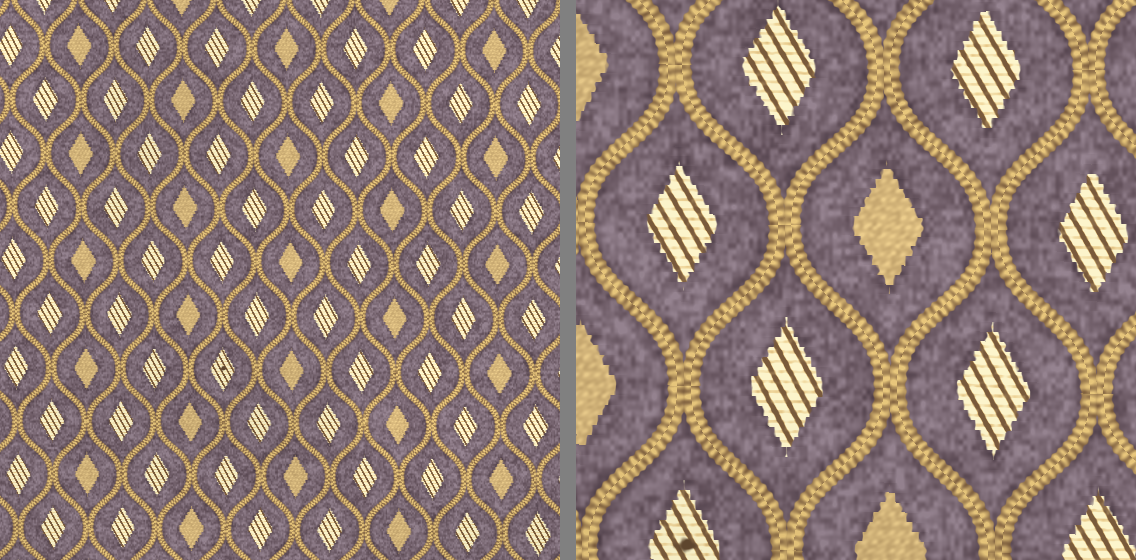
Left, the full canvas; right, a detail of the centre.
Give the GLSL for this texture, as a Shadertoy shader.

```glsl
// Woven ogee lattice in beaded gold on mauve chenille, with tan and cream diamonds.

const float PI = 3.14159265;
const float TAU = 6.2831853;

// Lattice, in canvas units (rows counted downwards)
const vec2 PITCH = vec2(0.0617, 0.0956);    // half column, row
const vec2 FIRST_CELL = vec2(0.0169, 0.0807);
const vec2 SKEW = vec2(0.018, 0.0125);      // slight tilt of the cloth
const float WARP = 0.005;
const float SWING = 0.435;                  // sideways reach of a cord, in half columns
const float CORD_HALF = 0.0056;
const float BEAD = 0.0076;
const vec2 DIAMOND = vec2(0.0225, 0.0375);  // half width, half height
const float THREAD = 0.0058;                // height of one woven step
const float RIB = 0.0108;                   // spacing of cream ribs
const vec2 WORN_CELL = vec2(6.0, 6.0);

const vec3 MAUVE_DEEP = vec3(0.29, 0.23, 0.27);
const vec3 MAUVE_DARK = vec3(0.40, 0.33, 0.37);
const vec3 MAUVE_LIGHT = vec3(0.58, 0.51, 0.56);
const vec3 BROWN = vec3(0.47, 0.35, 0.23);
const vec3 GOLD = vec3(0.90, 0.77, 0.48);
const vec3 TAN_DARK = vec3(0.70, 0.58, 0.38);
const vec3 TAN_LIGHT = vec3(0.91, 0.79, 0.54);
const vec3 CREAM = vec3(0.98, 0.95, 0.79);

float hash(vec2 p) {
    vec3 q = fract(vec3(p.xyx) * 0.1031);
    q += dot(q, q.yzx + 33.33);
    return fract((q.x + q.y) * q.z);
}

float noise(vec2 p) {
    vec2 i = floor(p), f = fract(p);
    f = f * f * (3.0 - 2.0 * f);
    return mix(mix(hash(i), hash(i + vec2(1, 0)), f.x),
               mix(hash(i + vec2(0, 1)), hash(i + vec2(1, 1)), f.x), f.y);
}

float wave(float x) { return 0.5 + 0.5 * cos(TAU * x); }

// Short pile fibres of the ground
vec3 chenille(vec2 p, float shade) {
    float pile = 0.45 * noise(p * vec2(150, 230)) + 0.55 * noise(p * vec2(400, 300) + 40.0);
    float patches = noise(p * 38.0 + 9.0) - 0.5;
    float tone = 0.5 + 1.5 * (pile - 0.5) + 0.35 * patches - shade;
    vec3 c = mix(MAUVE_DARK, MAUVE_LIGHT, clamp(tone, 0.0, 1.0));
    return mix(c, MAUVE_DEEP, clamp(-1.5 * tone, 0.0, 1.0));
}

// Fine twill of the tan diamonds
vec3 twill(vec2 p, float grain) {
    float weave = wave((p.x + 0.6 * p.y) / 0.0062) * wave(p.y / 0.0055);
    return mix(TAN_DARK, TAN_LIGHT, clamp(0.45 + 0.4 * weave + 0.5 * (grain - 0.4), 0.0, 1.0));
}

// Bright slanted ribs of the cream diamonds
vec3 ribs(vec2 p, float grain, float phase) {
    float rib = smoothstep(0.03, 0.5, wave((p.x - 0.55 * p.y) / RIB + phase));
    float thread = smoothstep(0.0, 0.6, wave(p.y / THREAD));
    float light = rib * (0.55 + 0.45 * thread) + 0.35 * (grain - 0.5);
    vec3 c = mix(BROWN, TAN_LIGHT, smoothstep(0.0, 0.5, light));
    return mix(c, CREAM, smoothstep(0.35, 0.8, light));
}

void mainImage(out vec4 fragColor, in vec2 fragCoord) {
    vec2 uv = fragCoord / iResolution.xy;
    float aa = 1.0 / iResolution.y;
    vec2 p = vec2(uv.x, 1.0 - uv.y);
    float grain = noise(p * 360.0 + 17.0);

    // Lattice coordinates
    vec2 bend = vec2(noise(p * 6.0), noise(p * 6.0 + 31.0)) - 0.5;
    vec2 cloth = p - SKEW * p.yx + WARP * bend - FIRST_CELL;
    vec2 g = cloth / PITCH;

    // Ogee cord running down each half column
    float strip = floor(g.x);
    float flip = 1.0 - 2.0 * mod(strip, 2.0);
    float c = cos(PI * g.y);
    float cordX = strip + 0.5 + SWING * flip * c * (1.25 - 0.25 * c * c);
    float slope = -SWING * flip * PI * sin(PI * g.y) * (1.25 - 0.75 * c * c) * PITCH.x / PITCH.y;
    float across = (g.x - cordX) * PITCH.x;
    float cordDist = abs(across) / sqrt(1.0 + slope * slope);

    // Cell that holds this point
    float column = strip + step(cordX, g.x);
    float parity = mod(column, 2.0);
    float row = 2.0 * round((g.y - parity) * 0.5) + parity;
    vec2 cell = vec2(column, row);
    vec2 local = (g - cell) * PITCH;
    float cellRand = hash(cell + 50.0);

    // Diamond with stepped woven edges
    float stepY = (floor(local.y / THREAD) + 0.5) * THREAD;
    vec2 edge = abs(vec2(local.x, mix(local.y, stepY, 0.8))) / DIAMOND;
    float size = 0.97 + 0.06 * cellRand;
    float diamondDist = (edge.x + edge.y - size) * DIAMOND.x * DIAMOND.y / length(DIAMOND);
    diamondDist += 0.0016 * (grain - 0.5);

    // Ground, darker beside the raised threads
    float shade = 0.4 * (1.0 - smoothstep(0.0, 0.008, min(cordDist - CORD_HALF, diamondDist)));
    vec3 color = chenille(p, shade);

    // Every third half column is tan, the rest cream
    bool isTan = mod(column, 3.0) == 2.0;
    vec3 fill = isTan ? twill(local, grain) : ribs(local, grain, cellRand);
    float snag = length((local - vec2(0.001, -0.002)) * vec2(1.0, 1.3)) + 0.006 * (grain - 0.5);
    if (cell == WORN_CELL) fill = mix(BROWN * 0.8, fill, smoothstep(0.003, 0.008, snag));
    color = mix(color, fill, smoothstep(aa, -aa, diamondDist));

    // Beads: two staggered strands per cord
    float along = cloth.y + sign(slope) * cordX * PITCH.x + across * slope;
    float bead = wave(along / BEAD + 0.4 * step(0.0, across));
    float roundness = 1.0 - 0.6 * pow(cordDist / CORD_HALF, 2.0);
    float glow = (0.3 + 0.75 * bead) * roundness + 0.5 * (grain - 0.4);
    vec3 cord = mix(BROWN, GOLD, clamp(glow, 0.0, 1.0));
    float fray = CORD_HALF * (0.88 + 0.17 * bead);
    color = mix(color, cord, smoothstep(aa, -aa, cordDist - fray));

    // Soft unevenness of the light
    color *= 0.96 + 0.08 * noise(p * 4.0 + 5.0);
    fragColor = vec4(color, 1.0);
}
```
